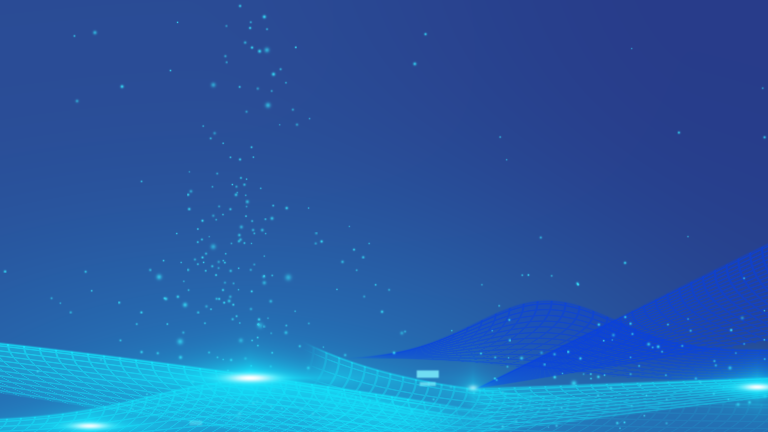
A WebGL 1 fragment shader for this background:

```glsl
precision highp float;
// Deep blue backdrop with a plume of sparks above glowing cyan and blue wave meshes.
uniform vec2 u_resolution;

const vec3 AZURE = vec3(0.165, 0.295, 0.585);
const vec3 NAVY = vec3(0.155, 0.235, 0.54);
const vec3 HAZE = vec3(0.14, 0.47, 0.74);
const vec3 CYAN = vec3(0.08, 0.88, 0.98);
const vec3 SPARK = vec3(0.20, 0.80, 0.93);
const vec3 ROYAL = vec3(0.03, 0.25, 0.88);
const vec3 WHITE = vec3(1.0);
const vec2 MAIN_GLOW = vec2(0.326, 0.125);
const vec2 LEFT_GLOW = vec2(0.117, 0.014);
const vec2 RIGHT_GLOW = vec2(0.986, 0.104);
const vec2 KNOT_GLOW = vec2(0.616, 0.102);
const float LINE_WIDTH = 0.0010;

float hash(vec2 p) {
  vec3 q = fract(vec3(p.xyx) * 0.1031);
  q += dot(q, q.yzx + 33.33);
  return fract((q.x + q.y) * q.z);
}

float bell(float x, float width) {
  return exp(-x * x / (width * width));
}

// Line coverage for a repeated coordinate with the given spacing.
float stripes(float t, float spacing) {
  float d = abs(fract(t) - 0.5) * spacing;
  return 1.0 - smoothstep(LINE_WIDTH * 0.5, LINE_WIDTH * 0.5 + 1.0 / u_resolution.y, d);
}

// Band between two heights: x = fill fading downward, y = mesh, z = bright rim.
vec3 meshBand(vec2 uv, float top, float bottom, float rows, float columns, float bend) {
  float px = 1.0 / u_resolution.y;
  float depth = max(top - bottom, 0.002);
  float v = (top - uv.y) / depth;
  float inside = smoothstep(-px, px, top - uv.y) * smoothstep(-px, px, uv.y - bottom);
  float along = stripes(v * rows, depth / rows);
  float across = stripes((uv.x + bend * v * v) * columns, 1.2 / columns);
  float rim = 1.0 - smoothstep(0.0, 0.0025 + px, abs(uv.y - top));
  return vec3(inside * (1.0 - 0.65 * clamp(v, 0.0, 1.0)), inside * max(along, across), rim);
}

vec3 paintBand(vec3 color, vec3 band, vec3 tint, vec3 strength) {
  return mix(color, tint, clamp(dot(band, strength), 0.0, 1.0));
}

// Chance of a spark: rising plume, wide base, and drift over the right-hand waves.
float sparkDensity(vec2 uv) {
  float center = 0.315 + 0.025 * sin(uv.y * 7.0 - 4.5);
  float plume = bell(uv.x - center, 0.045) * (0.10 + 0.30 * bell(uv.y - 0.43, 0.15) + 0.10 * bell(uv.y - 0.78, 0.1));
  float base = 0.11 * bell(uv.x - 0.31, 0.17) * bell(uv.y - 0.27, 0.17);
  float drift = 0.13 * smoothstep(0.48, 0.72, uv.x) * bell(uv.y - 0.15, 0.13);
  return plume + base + drift + 0.003;
}

float sparkLayer(vec2 p, float cell, float radius, float amount, float seed) {
  float aspect = u_resolution.x / u_resolution.y;
  vec2 id = floor(p / cell);
  vec2 middle = (id + 0.5) * cell;
  float present = step(hash(id + seed), amount * sparkDensity(middle / vec2(aspect, 1.0)));
  vec2 jitter = vec2(hash(id + seed + 17.0), hash(id + seed + 41.0)) - 0.5;
  float d = length(p - middle - jitter * cell * 0.6);
  float size = radius * mix(0.65, 1.15, hash(id + seed + 73.0));
  return present * exp(-d * d / (size * size)) * mix(0.5, 1.0, hash(id + seed + 97.0));
}

// Lens-shaped halo around a hot elliptical core.
vec3 addGlow(vec3 color, vec2 d, vec2 size, float power) {
  float halo = exp(-abs(d.x) / size.x - abs(d.y) / size.y);
  vec2 c = d / (size * vec2(0.30, 0.27));
  color = mix(color, CYAN, clamp(halo * 1.5 * power, 0.0, 1.0));
  return mix(color, WHITE, power * exp(-dot(c, c)));
}

float softBar(vec2 d, vec2 halfSize) {
  vec2 edge = 1.0 - smoothstep(halfSize - 0.003, halfSize + 0.004, abs(d));
  return edge.x * edge.y;
}

void main() {
  vec2 uv = gl_FragCoord.xy / u_resolution;
  float aspect = u_resolution.x / u_resolution.y;
  vec2 scale = vec2(aspect, 1.0);
  vec2 p = uv * scale;
  float x = uv.x;

  // Sky and low haze
  vec3 color = mix(AZURE, NAVY, smoothstep(0.3, 0.95, x + 0.12 * (uv.y - 0.5)));
  color = mix(color, HAZE, 0.9 * bell(x - 0.33, 0.55) * bell(uv.y - 0.04, 0.43));
  color = mix(color, HAZE, 0.55 * smoothstep(0.22, 0.0, uv.y));

  // Blue meshes on the right
  float hill = 0.15 + 0.04 * x + 0.125 * bell(x - 0.71, 0.13);
  float hillOn = smoothstep(0.44, 0.52, x);
  vec3 hillBand = meshBand(uv, hill, 0.17 - 0.05 * smoothstep(0.5, 0.9, x), 12.0, 55.0, 0.12);
  color = paintBand(color, hillBand * hillOn, ROYAL, vec3(0.38, 0.35, 0.2));
  float rise = clamp((x - 0.62) / 0.38, 0.0, 1.0);
  vec3 wing = meshBand(uv, 0.10 + 0.335 * rise, 0.10 + 0.11 * rise, 22.0, 65.0, -0.1);
  color = paintBand(color, wing * step(0.62, x), ROYAL, vec3(0.22, 0.5, 0.3));

  // Cyan waves
  float slope = 0.06 + 0.13 * exp(-(x - 0.417) * 6.0);
  vec3 fold = meshBand(uv, slope, -0.08, 9.0, 60.0, 0.16);
  color = paintBand(color, fold * smoothstep(0.39, 0.44, x) * (1.0 - 0.7 * smoothstep(0.55, 0.85, x)), CYAN, vec3(0.32, 0.28, 0.4));
  vec3 shore = meshBand(uv, 0.10 + 0.025 * rise, 0.085 * rise - 0.005, 10.0, 50.0, -0.18);
  color = paintBand(color, shore * smoothstep(0.60, 0.64, x), CYAN, vec3(0.42, 0.28, 0.25));
  float ridge = 0.205 - 0.20 * x - 0.08 * x * x;
  vec3 sheet = meshBand(uv, ridge, 0.09 - 0.28 * x, 10.0, 48.0, -0.12);
  color = paintBand(color, sheet * (1.0 - smoothstep(0.5, 0.68, x)), CYAN, vec3(0.52, 0.32, 0.45));
  float swell = 0.025 + 0.095 * bell(x - 0.33, 0.19);
  vec3 shell = meshBand(uv, swell, -0.06, 8.0, 55.0, 0.14);
  color = paintBand(color, shell * (1.0 - smoothstep(0.5, 0.68, x)), CYAN, vec3(0.45, 0.3, 0.3));

  // Sparks, from fine dust to large motes
  float sparks = sparkLayer(p, 0.016, 0.0029, 0.85, 3.0);
  sparks += sparkLayer(p, 0.027, 0.0036, 0.75, 29.0);
  sparks += sparkLayer(p, 0.065, 0.0065, 0.9, 61.0);
  color = mix(color, SPARK, clamp(sparks, 0.0, 1.0));

  // Lights and flat flares
  color = addGlow(color, (uv - MAIN_GLOW) * scale, vec2(0.17, 0.036), 1.0);
  color = addGlow(color, (uv - LEFT_GLOW) * scale, vec2(0.13, 0.028), 0.9);
  color = addGlow(color, (uv - RIGHT_GLOW) * scale, vec2(0.11, 0.028), 0.95);
  color = addGlow(color, (uv - KNOT_GLOW) * scale, vec2(0.035, 0.025), 0.5);
  float bars = softBar((uv - vec2(0.557, 0.134)) * scale, vec2(0.025, 0.008));
  bars += 0.8 * softBar((uv - vec2(0.557, 0.111)) * scale, vec2(0.018, 0.004));
  bars += 0.4 * softBar((uv - vec2(0.255, 0.021)) * scale, vec2(0.014, 0.005));
  color = mix(color, mix(CYAN, WHITE, 0.45), clamp(bars, 0.0, 1.0) * 0.85);

  gl_FragColor = vec4(color, 1.0);
}
```
